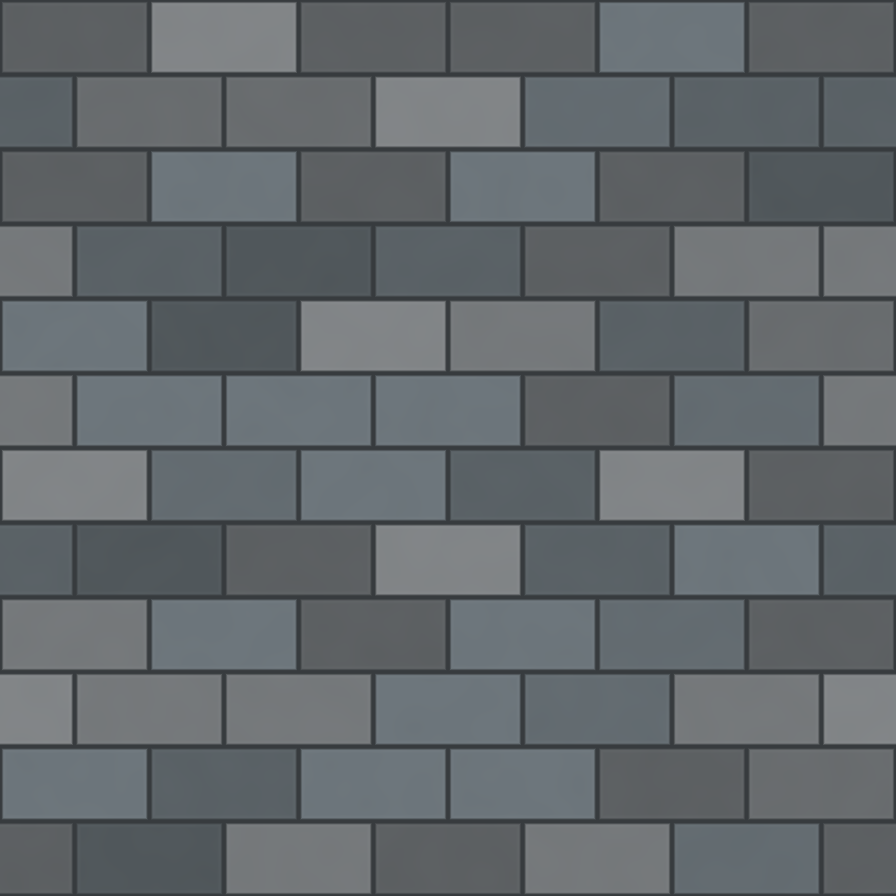
Write a WebGL 1 fragment shader that draws this pattern.

```glsl
precision highp float;

// Slate brick wall in running bond: 6 bricks across, 12 courses, tiling seamlessly.
// Each brick hashes to one of four tones in a neutral or blue-green family;
// the distance to its nearest edge shapes the soft dark joint and a faint bevel.

uniform vec2 u_resolution;

const vec2 GRID = vec2(6.0, 12.0);
const vec3 JOINT_COLOR = vec3(0.215, 0.231, 0.242);
const float JOINT_CORE = 0.0012;   // half width of the darkest line
const float JOINT_EDGE = 0.0045;   // where the brick face begins
const float BEVEL_WIDTH = 0.0035;
const float BEVEL_GAIN = 0.014;
const float GRAIN_GAIN = 0.008;

float hash(vec2 p, float seed) {
  vec3 q = fract(vec3(p.xyx + seed) * vec3(0.1031, 0.1030, 0.0973));
  q += dot(q, q.yzx + 33.33);
  return fract((q.x + q.y) * q.z);
}

// Gradient noise that repeats after the given lattice period.
float cornerSlope(vec2 cell, vec2 offset, vec2 period) {
  float angle = 6.28318 * hash(mod(cell, period), 5.0);
  return dot(vec2(cos(angle), sin(angle)), offset);
}

float gradientNoise(vec2 p, vec2 period) {
  vec2 i = floor(p);
  vec2 f = p - i;
  vec2 w = f * f * f * (f * (f * 6.0 - 15.0) + 10.0);
  vec2 e = vec2(1.0, 0.0);
  float low = mix(cornerSlope(i, f, period),
                  cornerSlope(i + e.xy, f - e.xy, period), w.x);
  float high = mix(cornerSlope(i + e.yx, f - e.yx, period),
                   cornerSlope(i + e.xx, f - e.xx, period), w.x);
  return mix(low, high, w.y);
}

// Brick coordinates with every other course shifted by half a brick.
vec2 runningBond(vec2 uv, vec2 grid) {
  vec2 p = uv * grid;
  p.x += 0.5 * (1.0 - mod(floor(p.y), 2.0));
  return p;
}

// Distance from a point in a unit cell to its border, in canvas units.
float edgeDistance(vec2 local, vec2 grid) {
  vec2 d = (0.5 - abs(local - 0.5)) / grid;
  return min(d.x, d.y);
}

vec3 slateColor(vec2 id) {
  float tone = floor(hash(id, 11.0) * 4.0) / 3.0;
  float cool = step(0.5, hash(id, 47.0));
  vec3 neutral = mix(vec3(0.362, 0.376, 0.385), vec3(0.507, 0.520, 0.529), tone);
  vec3 blue = mix(vec3(0.315, 0.342, 0.357), vec3(0.425, 0.460, 0.483), tone);
  return mix(neutral, blue, cool);
}

void main() {
  vec2 uv = gl_FragCoord.xy / u_resolution;
  float pixel = 1.0 / min(u_resolution.x, u_resolution.y);

  vec2 p = runningBond(uv, GRID);
  vec2 id = mod(floor(p), GRID);
  float d = edgeDistance(fract(p), GRID);

  // Brick face with faint grain and a lighter rim
  vec3 face = slateColor(id);
  face += GRAIN_GAIN * gradientNoise(uv * 24.0, vec2(24.0));
  face += BEVEL_GAIN * (1.0 - smoothstep(JOINT_EDGE, JOINT_EDGE + BEVEL_WIDTH, d));

  // Soft joint, never sharper than one pixel
  float edge = max(JOINT_EDGE, JOINT_CORE + pixel);
  float cover = smoothstep(JOINT_CORE, edge, d);
  gl_FragColor = vec4(mix(JOINT_COLOR, face, cover), 1.0);
}
```
